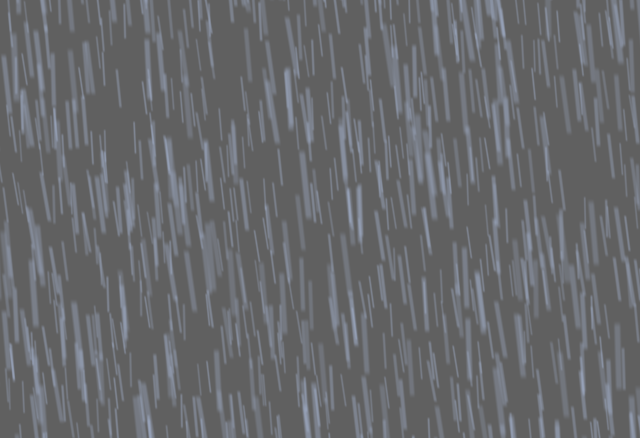
Write a WebGL 2 fragment shader that draws this texture.

```glsl
#version 300 es
precision highp float;

uniform vec2 u_resolution;
out vec4 fragColor;

// Integer hash giving four values in 0..1
vec4 hash4(ivec3 cell) {
    uvec3 u = uvec3(cell + 4096);
    uint n = u.x * 1597334677u ^ u.y * 3812015801u ^ u.z * 2798796415u;
    uvec4 v = n * uvec4(1u, 747796405u, 277803737u, 668265263u) + uvec4(1u, 17u, 59u, 101u);
    v = (v ^ (v >> 16u)) * 2246822519u;
    v = (v ^ (v >> 13u)) * 3266489917u;
    v ^= v >> 16u;
    return vec4(v >> 8u) / 16777216.0;
}

float gradientDot(ivec2 corner, vec2 offset) {
    float angle = 6.2832 * hash4(ivec3(corner, 77)).x;
    return dot(vec2(cos(angle), sin(angle)), offset);
}

float gradientNoise(vec2 p) {
    ivec2 i = ivec2(floor(p));
    vec2 f = fract(p);
    vec2 s = f * f * f * (f * (f * 6.0 - 15.0) + 10.0);
    float low = mix(gradientDot(i, f), gradientDot(i + ivec2(1, 0), f - vec2(1, 0)), s.x);
    float high = mix(gradientDot(i + ivec2(0, 1), f - vec2(0, 1)),
                     gradientDot(i + ivec2(1, 1), f - vec2(1, 1)), s.x);
    return mix(low, high, s.y);
}

// Opacity of one slanted drop trail; d is measured from its centre
float streak(vec2 d, float size, float slope, float strength) {
    float halfLength = mix(0.038, 0.085, size);
    float halfWidth = mix(0.0019, 0.0068, size);
    float softness = 0.0015 + 0.35 * halfWidth;
    float across = abs(d.x + slope * d.y) - halfWidth;
    float along = abs(d.y) - halfLength;
    float body = 1.0 - smoothstep(-softness, softness, across);
    float ends = 1.0 - smoothstep(-0.006 - 0.012 * size, 0.002, along);
    return strength * body * ends;
}

void main() {
    vec2 p = gl_FragCoord.xy / u_resolution.y;
    vec2 cellSize = vec2(0.05, 0.16);
    float clear = 1.0;

    // Overlaid layers of jittered cells, one possible streak per cell
    for (int layer = 0; layer < 5; layer++) {
        vec2 shift = float(layer) * vec2(0.0173, 0.0617);
        ivec2 home = ivec2(floor((p + shift) / cellSize));
        for (int y = -1; y <= 1; y++) {
            for (int x = -1; x <= 1; x++) {
                ivec2 cell = home + ivec2(x, y);
                vec4 place = hash4(ivec3(cell, layer));
                vec4 look = hash4(ivec3(cell, layer + 20));
                vec2 centre = (vec2(cell) + place.xy) * cellSize - shift;

                // Uneven rainfall thins or thickens the scatter
                float density = 0.82 + 0.9 * gradientNoise(centre * vec2(6.0, 4.0));
                if (place.z > density) continue;

                float size = pow(place.w, 2.3);
                float slope = mix(0.01, 0.19, 0.5 * (look.x + look.y));
                float strength = mix(0.25, 0.42, look.z) - 0.05 * size;
                clear *= 1.0 - streak(p - centre, size, slope, strength);
            }
        }
    }

    // Pale blue rain over flat grey
    vec3 colour = mix(vec3(0.67, 0.73, 0.85), vec3(0.376), clear);
    fragColor = vec4(colour, 1.0);
}
```
